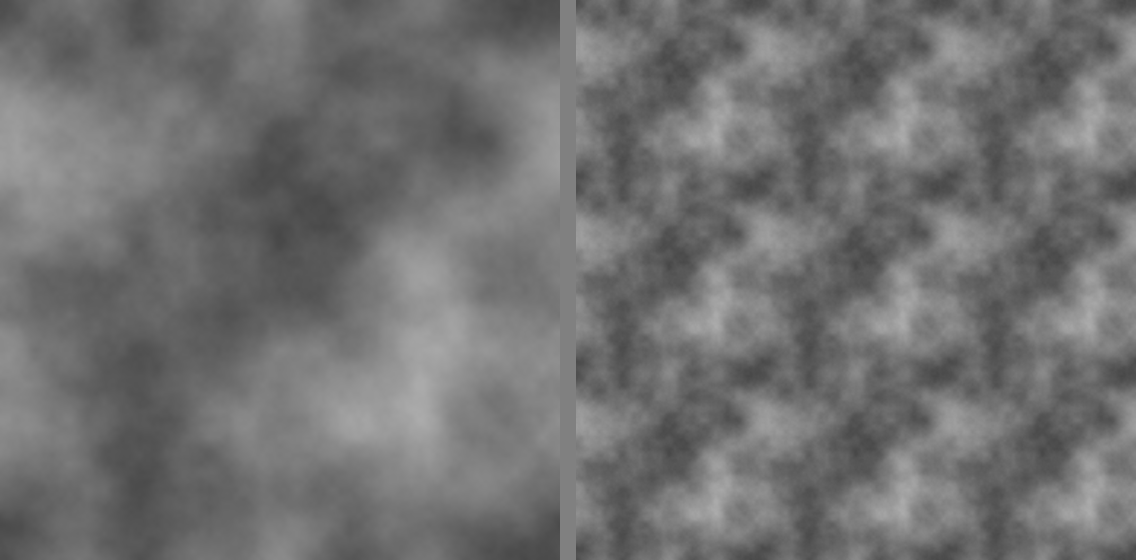
Left: one tile. Right: repeated 3 by 3.
Write a Shadertoy shader that draws this texture.

```glsl
const int   OCTAVES    = 6;
const int   BASE_CELLS = 4;      // lattice cells across the tile, a power of two
const float GAIN       = 0.5;    // amplitude ratio between octaves
const float MEAN_GREY  = 0.443;
const float CONTRAST   = 0.62;
const uint  SEED       = 6u;
const uint  MIXERS[4]  = uint[4](0x9E39u, 0x85E7u, 0x6A51u, 0xB2D1u);

// Shuffles all lattice points of an octave, so its values spread evenly over -0.5..0.5
float latticeValue(ivec2 cell, int cells, int bits) {
    cell &= cells - 1;                           // wrap at the tile edge
    uint count = uint(cells * cells);
    uint rank = uint(cell.x + cell.y * cells) + SEED * 9u;
    for (int i = 0; i < 4; i++) {
        rank = (rank * MIXERS[i]) & (count - 1u);
        rank ^= rank >> uint(bits);
    }
    return (float(rank) + 0.5) / float(count) - 0.5;
}

// Smoothly interpolated, wrapping value noise
float valueNoise(vec2 uv, int cells, int bits) {
    vec2 p = uv * float(cells);
    ivec2 cell = ivec2(floor(p));
    vec2 f = fract(p);
    vec2 w = f * f * (3.0 - 2.0 * f);
    float a = latticeValue(cell, cells, bits);
    float b = latticeValue(cell + ivec2(1, 0), cells, bits);
    float c = latticeValue(cell + ivec2(0, 1), cells, bits);
    float d = latticeValue(cell + ivec2(1, 1), cells, bits);
    return mix(mix(a, b, w.x), mix(c, d, w.x), w.y);
}

// Sum of octaves, each twice as fine as the last
float cloud(vec2 uv) {
    float sum = 0.0;
    float amplitude = 0.5;
    int cells = BASE_CELLS;
    int bits = 2;                                // log2 of BASE_CELLS
    for (int i = 0; i < OCTAVES; i++) {
        sum += amplitude * valueNoise(uv, cells, bits);
        amplitude *= GAIN;
        cells *= 2;
        bits++;
    }
    return sum;
}

void mainImage(out vec4 fragColor, in vec2 fragCoord) {
    vec2 uv = fragCoord / iResolution.xy;
    float grey = MEAN_GREY + CONTRAST * cloud(uv);
    fragColor = vec4(vec3(grey), 1.0);
}
```
